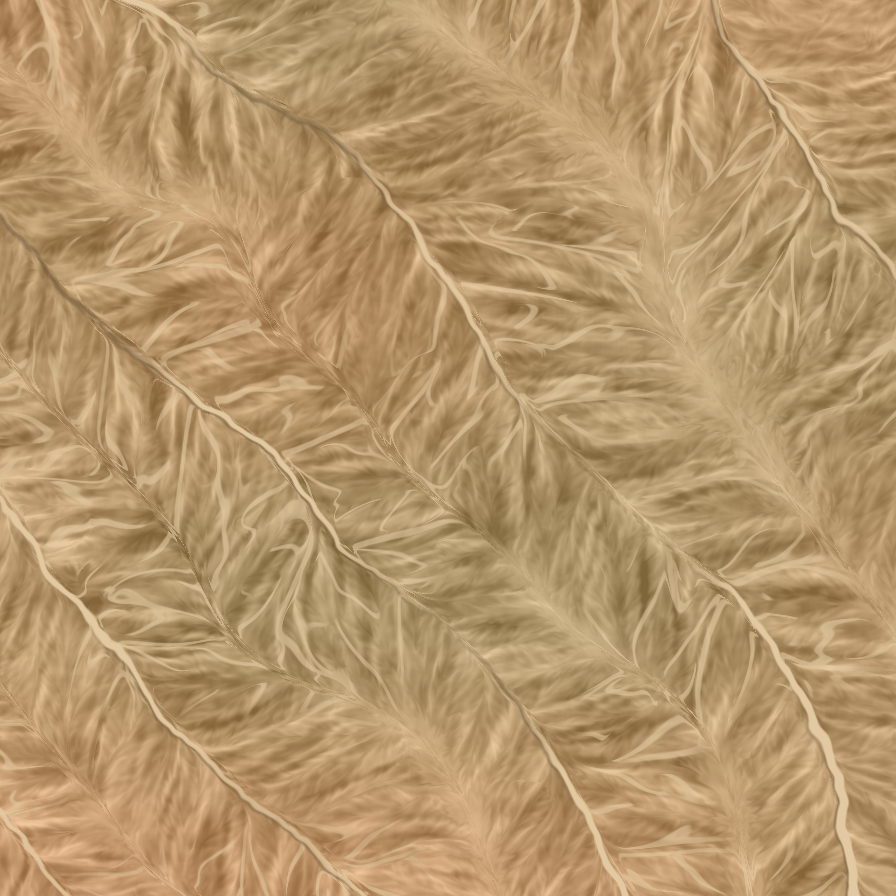
Reproduce this texture procedurally as a Shadertoy shader.

```glsl
// Draws dry eroded desert hills from above: pale creeks, feathered gullies and sandy ridges.

const float TAU = 6.2831853;

// Colours
const vec3 SOIL_DARK  = vec3(0.60, 0.46, 0.29);
const vec3 SOIL_PALE  = vec3(0.88, 0.74, 0.57);
const vec3 CREEK_SAND = vec3(0.89, 0.79, 0.63);
const vec3 CREEK_SHADE = vec3(0.46, 0.37, 0.25);
const vec3 PINK_TINT  = vec3(0.035, -0.012, -0.010);

// Layout, in canvas heights
const vec2  VALLEY_AXIS    = vec2(0.78, 0.62);
const float VALLEY_SPACING = 0.31;
const float VALLEY_FAN     = 2.5;
const float DOWNSTREAM     = 0.6;
const int   GULLY_OCTAVES  = 4;
const float GULLY_FREQ     = 9.0;
const float BRANCHING      = 0.8;
const int   STREAK_STEPS   = 6;
const float STREAK_STEP    = 0.006;
const float STREAK_FREQ    = 130.0;

// Tone
const float BASE_TONE   = 0.41;
const float GULLY_TONE  = 0.085;
const float STREAK_TONE = 2.6;
const float RIDGE_TONE  = 0.34;
const float REGION_TONE = 0.36;
const vec2  LIGHT       = vec2(-0.6, 0.8);

float hash(vec2 p) {
    return fract(sin(dot(p, vec2(127.1, 311.7))) * 43758.5453);
}

vec2 hash2(vec2 p) {
    return vec2(hash(p), hash(p + 57.3));
}

float noise(vec2 p) {
    vec2 i = floor(p), f = fract(p);
    f = f * f * (3.0 - 2.0 * f);
    return mix(mix(hash(i), hash(i + vec2(1, 0)), f.x),
               mix(hash(i + vec2(0, 1)), hash(i + vec2(1, 1)), f.x), f.y);
}

vec2 perp(vec2 v) {
    return vec2(-v.y, v.x);
}

// Valley phase: creeks lie at whole numbers, ridges halfway between
float drainage(vec2 p) {
    float fan = (p.x - 0.5) * (p.y - 0.5);
    return dot(p, VALLEY_AXIS) / VALLEY_SPACING + 0.16 - VALLEY_FAN * fan
         + 0.75 * (noise(p * 2.3 + 4.7) - 0.5) + 0.20 * (noise(p * 6.1 + 9.2) - 0.5);
}

vec2 drainageGradient(vec2 p, float phase) {
    const float e = 0.01;
    return vec2(drainage(p + vec2(e, 0)) - phase, drainage(p + vec2(0, e)) - phase) / e;
}

// Uphill direction: away from the creek and against its run
vec2 uphill(vec2 p) {
    float phase = drainage(p);
    vec2 normal = drainageGradient(p, phase);
    normal /= length(normal) + 1e-4;
    float side = sin(TAU * phase);
    side /= sqrt(side * side + 0.08);
    return normalize(side * normal - DOWNSTREAM * perp(normal));
}

// Long wave packets, as cosine and sine; the gully floor is where the sine is zero
vec2 gullies(vec2 p, vec2 across) {
    vec2 cell = floor(p), sum = vec2(0);
    for (int y = -2; y <= 2; y++)
    for (int x = -2; x <= 2; x++) {
        vec2 c = cell + vec2(x, y);
        vec2 d = p - c - hash2(c);
        float a = dot(d, across), l = dot(d, perp(across));
        sum += exp(-2.5 * a * a - 0.9 * l * l) * vec2(cos(TAU * a), sin(TAU * a));
    }
    return sum / (length(sum) + 0.15);
}

// Noise averaged along the flow, up and down the slope
float streaks(vec2 p) {
    float sum = noise(p * STREAK_FREQ);
    for (int way = -1; way <= 1; way += 2) {
        vec2 q = p;
        for (int i = 0; i < STREAK_STEPS; i++) {
            q += float(way) * STREAK_STEP * uphill(q);
            sum += noise(q * STREAK_FREQ);
        }
    }
    return sum / float(2 * STREAK_STEPS + 1) - 0.5;
}

void mainImage(out vec4 fragColor, in vec2 fragCoord) {
    vec2 p = fragCoord / iResolution.y;
    float soft = 0.0012 + 0.7 / iResolution.y;

    // Branching gullies: each octave bends into the one before
    vec2 slope = uphill(p), relief = vec2(0);
    float ripple = 0.0, threads = 0.0, freq = GULLY_FREQ, amp = 1.0;
    for (int i = 0; i < GULLY_OCTAVES; i++) {
        vec2 across = perp(normalize(slope + BRANCHING * relief + 1e-4));
        vec2 wave = gullies(p * freq + float(i) * 17.0, across);
        ripple += wave.x * (i == 0 ? 0.5 : 1.0);
        if (i < 2) {
            float width = 0.0022 * noise(p * 5.0 + float(i) * 8.0);
            float floorLine = 1.0 - smoothstep(width, width + soft, abs(wave.y) / (TAU * freq));
            threads = max(threads, floorLine * smoothstep(0.1, 0.8, wave.x) * smoothstep(0.35, 0.7, noise(p * 7.0 + 31.0)));
        }
        relief += amp * wave.y * across;
        amp *= 0.75;
        freq *= 2.1;
    }

    // Soil tone
    float region = 0.65 * noise(p * 4.0 + 2.0) + 0.35 * noise(p * 11.0) - 0.5;
    float streak = streaks(p + 0.003 * relief);
    float tone = BASE_TONE + GULLY_TONE * ripple + STREAK_TONE * streak
               + REGION_TONE * region - 0.05 * dot(relief, LIGHT);

    // Ragged sandy ridges
    float phase = drainage(p);
    float ridge = abs(fract(phase) - 0.5) + 0.025 * ripple + 0.25 * streak;
    float sandy = (1.0 - smoothstep(0.02, 0.085, ridge)) * smoothstep(0.35, 0.6, noise(p * 3.5 + 12.0));
    tone = mix(tone, 0.55 + RIDGE_TONE + 0.4 * (tone - 0.5), 0.75 * sandy);

    vec3 color = mix(SOIL_DARK, SOIL_PALE, clamp(tone, -0.25, 1.15));
    color += PINK_TINT * (2.0 * noise(p * 3.0 + 21.0) - 1.0);
    color = mix(color, CREEK_SAND, 0.6 * threads);

    // Main creeks with a shaded bank
    float away = (phase - round(phase)) / (length(drainageGradient(p, phase)) + 0.3);
    away += 0.010 * (noise(p * 28.0) - 0.5) + 0.004 * (noise(p * 75.0) - 0.5);
    float flowing = noise(p * 3.1 + 40.0);
    float width = mix(0.0004, 0.0045, flowing * flowing);
    float bank = 1.0 - smoothstep(0.0005, 0.0005 + 2.0 * soft, abs(away + width + 0.0015));
    float creek = 1.0 - smoothstep(width, width + 1.5 * soft, abs(away));
    color = mix(color, CREEK_SHADE, 0.55 * bank * smoothstep(0.3, 0.6, noise(p * 6.0 + 50.0)));
    color = mix(color, CREEK_SAND, creek * smoothstep(0.15, 0.5, flowing));

    fragColor = vec4(color, 1.0);
}
```
